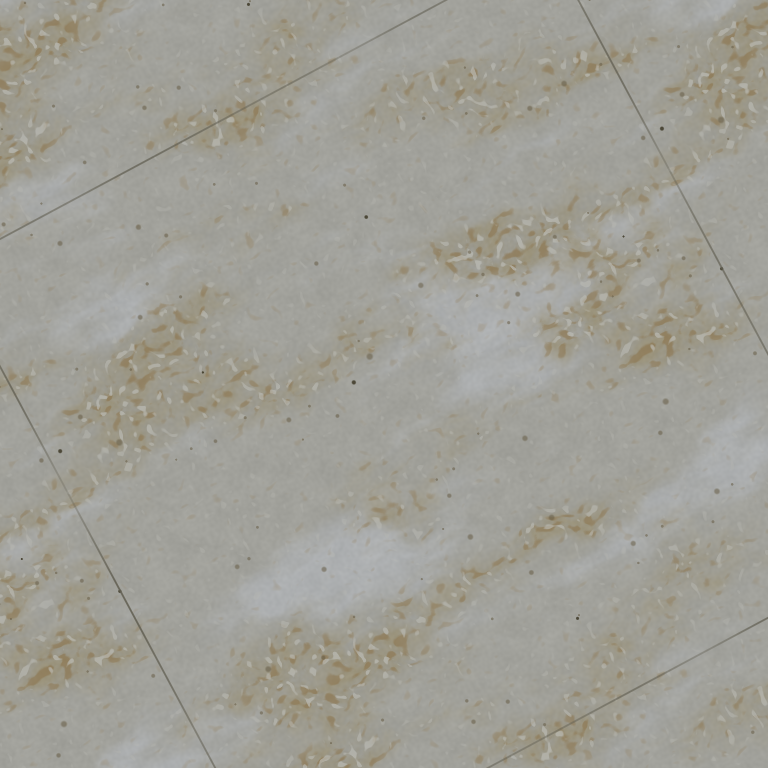
A three.js fragment shader for this texture:

```glsl
// Tilted square limestone tiles with ochre streaks, pale bloom, chips and thin joints
varying vec2 vUv;

vec2 hash2(vec2 cell) {
  vec3 q = fract(cell.xyx * vec3(0.1031, 0.1030, 0.0973));
  q += dot(q, q.yzx + 33.33);
  return fract((q.xx + q.yz) * q.zy);
}

float corner(vec2 cell, vec2 toPoint, vec2 period, float seed) {
  float angle = 6.2832 * hash2(mod(cell, period) + seed).x;
  return dot(vec2(cos(angle), sin(angle)), toPoint);
}

// Gradient noise that wraps after one tile; cells is the lattice count per tile
float gradientNoise(vec2 tile, vec2 cells, float seed) {
  vec2 p = tile * cells;
  vec2 i = floor(p), f = fract(p);
  vec2 w = f * f * f * (f * (f * 6.0 - 15.0) + 10.0);
  vec2 e = vec2(1.0, 0.0);
  return mix(
    mix(corner(i, f, cells, seed), corner(i + e, f - e, cells, seed), w.x),
    mix(corner(i + e.yx, f - e.yx, cells, seed), corner(i + 1.0, f - 1.0, cells, seed), w.x),
    w.y);
}

float fbm(vec2 tile, vec2 cells, float seed) {
  float sum = 0.0, amplitude = 1.0;
  for (int octave = 0; octave < 5; octave++) {
    sum += amplitude * gradientNoise(tile, cells, seed);
    cells *= 2.0;
    amplitude *= 0.55;
    seed += 17.0;
  }
  return sum;
}

// Sparse dark pits, one candidate per cell
float pits(vec2 tile, float cells, float rarity) {
  vec2 cell = mod(floor(tile * cells), cells);
  vec2 center = 0.3 + 0.4 * hash2(cell + 61.0);
  vec2 pick = hash2(cell + 137.0);
  float d = length(fract(tile * cells) - center) * 0.9 / cells;
  float radius = 0.0015 + 0.003 * pick.y * pick.y;
  return step(rarity, pick.x) * (1.0 - smoothstep(radius * 0.5, radius * 1.3, d));
}

void main() {
  // Tile space: rotated grid, one unit per tile
  float tilt = 0.492;
  vec2 along = vec2(cos(tilt), sin(tilt));
  vec2 rotated = vec2(dot(vUv, along), dot(vUv, vec2(-along.y, along.x)));
  vec2 tileSize = vec2(0.889, 0.907);
  vec2 tile = (rotated - vec2(0.247, -0.300)) / tileSize;

  // Ragged warp, then broad streaks lengthwise
  vec2 warp = vec2(gradientNoise(tile, vec2(18.0), 5.0), gradientNoise(tile, vec2(18.0), 29.0));
  vec2 ragged = tile + 0.014 * warp;
  float streaks = fbm(ragged, vec2(3.0, 7.0), 11.0);
  float stain = smoothstep(-0.12, 0.62, streaks);
  float bloom = smoothstep(0.02, 0.60, fbm(ragged, vec2(2.0, 6.0), 83.0) - 0.35 * streaks);

  // Grain at several sizes
  float mottle = fbm(ragged, vec2(24.0, 30.0), 41.0);
  float grain = gradientNoise(tile, vec2(150.0), 7.0);
  float flecks = gradientNoise(ragged, vec2(62.0, 84.0), 53.0);
  float chips = gradientNoise(ragged, vec2(88.0, 76.0), 97.0);

  // Stone body
  vec3 stone = mix(vec3(0.632, 0.632, 0.608), vec3(0.678, 0.688, 0.694), bloom);
  stone = mix(stone, vec3(0.590, 0.560, 0.465), stain * clamp(0.62 + 0.75 * mottle, 0.0, 1.0));
  stone += 0.024 * mottle + 0.022 * grain;

  // Ochre flecks gather in the stains, with a few stray ones
  float rust = smoothstep(0.20, 0.52, flecks + 0.30 * mottle + 0.24 * stain - 0.10);
  stone = mix(stone, vec3(0.550, 0.460, 0.310), rust * (0.22 + 0.42 * stain));

  // Pale mineral chips
  float chip = smoothstep(0.30, 0.50, chips + 0.16 * stain - 0.15 * mottle - 0.04);
  stone = mix(stone, vec3(0.735, 0.735, 0.710), chip * (0.30 + 0.40 * stain));

  // Pits, small and large
  stone = mix(stone, vec3(0.40, 0.36, 0.27), 0.55 * pits(tile, 34.0, 0.93));
  stone = mix(stone, vec3(0.24, 0.22, 0.15), 0.85 * pits(tile + 0.37, 9.0, 0.965));

  // Thin joints of uneven strength
  vec2 toJoint = abs(fract(tile + 0.5) - 0.5) * tileSize;
  vec2 joint = 1.0 - smoothstep(0.0003, 0.0021, toJoint);
  float wear = clamp(0.68 + 0.6 * gradientNoise(vUv, vec2(7.0), 19.0), 0.3, 0.9);
  stone = mix(stone, vec3(0.39, 0.38, 0.33), max(joint.x, joint.y * 0.85) * wear);

  gl_FragColor = vec4(stone, 1.0);
}
```
